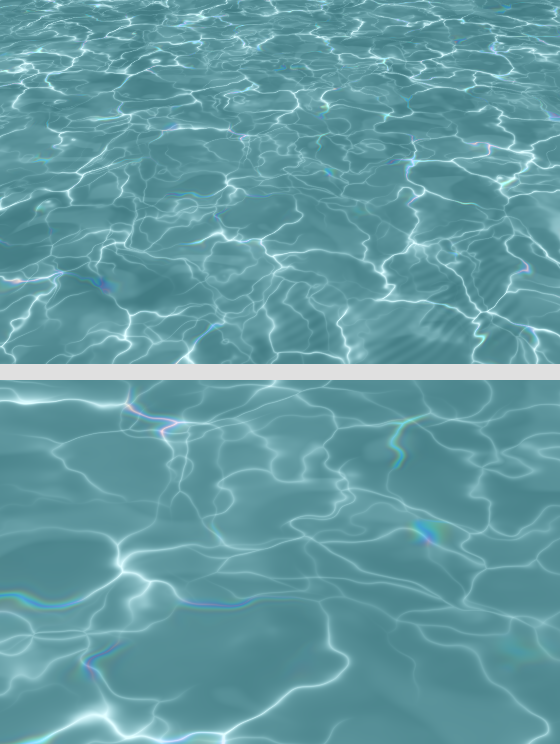
Top, the full canvas; bottom, a detail of the centre.
Reproduce this texture procedurally as a Shadertoy shader.

```glsl
// Sunlit pool water seen at a slant: bright caustic nets over teal water.
// A perspective plane is warped by noise; cell borders and noise ridges
// become light filaments, with soft ripples and faint prismatic fringes.

vec2 hash22(vec2 p) {
    vec3 h = fract(p.xyx * vec3(0.1031, 0.1030, 0.0973));
    h += dot(h, h.yzx + 33.33);
    return fract((h.xx + h.yz) * h.zy);
}

float noise(vec2 p) {
    vec2 i = floor(p), f = fract(p);
    f = f * f * f * (f * (f * 6.0 - 15.0) + 10.0);
    float low = mix(hash22(i).x, hash22(i + vec2(1, 0)).x, f.x);
    float high = mix(hash22(i + vec2(0, 1)).x, hash22(i + vec2(1, 1)).x, f.x);
    return mix(low, high, f.y);
}

float fbm(vec2 p) {
    float sum = 0.0, amp = 0.54;
    for (int i = 0; i < 3; i++) {
        sum += amp * noise(p);
        p = mat2(1.6, 1.2, -1.2, 1.6) * p + 7.3;
        amp *= 0.5;
    }
    return sum;
}

vec2 warp(vec2 p) {
    return vec2(noise(p), noise(p + 37.7)) - 0.5;
}

// x: closeness to a cell border, y: closeness to a junction of three cells
vec2 cellNet(vec2 p) {
    vec2 cell = floor(p);
    vec3 near = vec3(9.0);
    for (int y = -1; y <= 1; y++)
    for (int x = -1; x <= 1; x++) {
        vec2 c = cell + vec2(x, y);
        float d = length(c + 0.08 + 0.84 * hash22(c) - p);
        if (d < near.x) near = vec3(d, near.xy);
        else if (d < near.y) near = vec3(near.x, d, near.y);
        else near.z = min(near.z, d);
    }
    return near.yz - near.x;
}

// Teal ramp from shaded water to white glint
vec3 waterColor(float t) {
    return vec3(0.25, 0.475, 0.505) + t * vec3(0.55, 0.56, 0.56)
         - t * t * vec3(0.0, 0.09, 0.10);
}

vec3 water(vec2 uv, float aspect) {
    // Perspective plane, measured in caustic cells
    float depth = 1.0 / (1.62 - uv.y);
    vec2 plane = 6.2 * vec2((uv.x - 0.5) * aspect * depth, 2.1 * depth) + 40.0;

    // Surface refraction: slow swells, wriggles and fine diagonal ripples
    float rippleArea = smoothstep(0.25, 0.8, uv.x) * smoothstep(0.5, 0.05, uv.y)
                     * smoothstep(0.25, 0.65, noise(plane * 0.9 + 5.0));
    float ripple = sin(dot(plane, vec2(-26.0, 32.0)) + 9.0 * noise(plane * 1.4));
    vec2 p = plane + 0.75 * warp(plane * 1.1) + 0.30 * warp(plane * 2.9 + 11.0)
           + 0.10 * warp(plane * 8.0 + 23.0);
    p += vec2(-0.03, 0.035) * ripple * rippleArea;

    // Main net, thinning and fading along its length
    vec2 net = cellNet(p);
    float thin = (0.02 + 0.016 * depth) * (0.6 + 0.9 * noise(plane * 2.3 + 3.0));
    float strength = 0.2 + 0.95 * smoothstep(0.2, 0.75, noise(plane * 1.3 + 61.0));
    float light = strength * (0.62 * exp(-net.x / thin)
                + 0.18 * exp(-net.x / 0.14) + 0.30 * exp(-net.y / 0.09));

    // Finer secondary net and loose curling filaments, both patchy
    vec2 fineNet = cellNet(p * 1.7 + 0.5 * warp(plane * 2.1 + 71.0) + 19.0);
    float patchy = smoothstep(0.3, 0.8, noise(plane * 1.1 + 83.0));
    light += patchy * (0.32 * exp(-fineNet.x / 0.05) + 0.08 * exp(-fineNet.x / 0.2));
    float ridge = abs(noise(p * 1.5 + 0.8 * warp(plane * 1.8 + 31.0)) - 0.5);
    float ridgeArea = smoothstep(0.3, 0.7, noise(plane * 1.7 + 97.0));
    light += ridgeArea * (0.24 * exp(-ridge / 0.018) + 0.06 * exp(-ridge / 0.07));

    // Shaded floor and sky sheen lying in flat streaks
    float shade = 0.27 * fbm(p * 1.2 + 13.0) - 0.025;
    float streak = noise(vec2(plane.x * 2.2, plane.y * 3.4) + 2.0 * warp(plane * 1.5));
    shade += 0.10 * smoothstep(0.58, 0.85, streak);
    shade += 0.05 * ripple * rippleArea;
    float t = max(shade, 0.015) + light;

    // Prismatic fringes beside a few of the strong lines
    float fringeArea = smoothstep(0.64, 0.85, noise(plane * 2.6 + 47.0));
    vec3 spectrum = cos(net.x * 34.0 + vec3(0.0, 1.6, 3.1) + 4.0 * noise(plane * 3.0));
    vec3 fringe = 0.16 * spectrum * fringeArea * exp(-net.x / 0.08);
    return waterColor(min(t, 1.15)) + fringe;
}

void mainImage(out vec4 fragColor, in vec2 fragCoord) {
    // Four staggered samples keep the thin filaments smooth
    vec3 color = vec3(0.0);
    for (int i = 0; i < 4; i++) {
        float k = float(i);
        vec2 jitter = vec2((k + 0.5) / 4.0, fract(k * 0.5 + 0.25 * floor(k / 2.0) + 0.125));
        vec2 uv = (fragCoord - 0.5 + jitter) / iResolution.xy;
        color += water(uv, iResolution.x / iResolution.y) / 4.0;
    }
    fragColor = vec4(clamp(color, 0.0, 1.0), 1.0);
}
```
